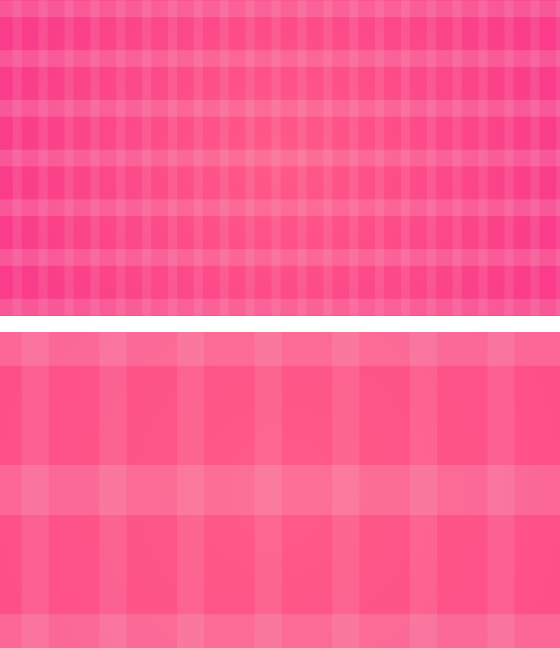
Top: the whole. Bottom: its middle third, enlarged.
Write a Shadertoy shader that draws this pattern.

```glsl
#define COLUMN_PERIOD 0.0819
#define COLUMN_WIDTH 0.0285
#define COLUMN_SHIFT -0.0125
#define ROW_PERIOD 0.1574
#define ROW_WIDTH 0.0528
#define COLUMN_OPACITY 0.11
#define ROW_OPACITY 0.17
#define GLOW_RADIUS 0.9
#define GLOW_COLOR vec3(1.0, 0.355, 0.53)
#define EDGE_COLOR vec3(0.98, 0.235, 0.54)
#define STRIPE_TINT vec3(0.94, 0.85, 0.86)

// Coverage of evenly spaced stripes, one centred on zero
float stripes(float position, float period, float width, float pixel) {
    float fromCentre = abs(fract(position / period + 0.5) - 0.5) * period;
    return clamp(0.5 + (0.5 * width - fromCentre) / pixel, 0.0, 1.0);
}

void mainImage(out vec4 fragColor, in vec2 fragCoord) {
    // Centred coordinates, in canvas heights
    vec2 p = (fragCoord - 0.5 * iResolution.xy) / iResolution.y;
    float pixel = 1.0 / iResolution.y;

    // Soft radial glow
    float fade = clamp(length(p) / GLOW_RADIUS, 0.0, 1.0);
    vec3 color = mix(GLOW_COLOR, EDGE_COLOR, fade);

    // Translucent stripes, building up where they cross
    float column = stripes(p.x - COLUMN_SHIFT, COLUMN_PERIOD, COLUMN_WIDTH, pixel);
    float row = stripes(p.y, ROW_PERIOD, ROW_WIDTH, pixel);
    color = mix(color, STRIPE_TINT, COLUMN_OPACITY * column);
    color = mix(color, STRIPE_TINT, ROW_OPACITY * row);

    fragColor = vec4(color, 1.0);
}
```
